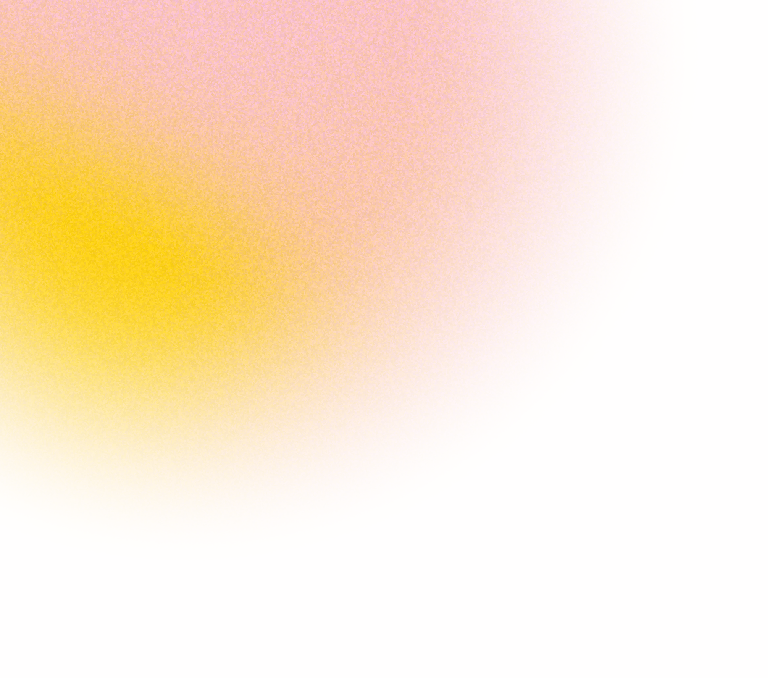
Reproduce this background procedurally as a Shadertoy shader.

```glsl
// Soft grainy glow of yellow, peach and pink fading into white from the upper left.

// Colours
const vec3 PAPER  = vec3(1.0, 0.998, 0.995);
const vec3 PINK   = vec3(0.978, 0.762, 0.772);
const vec3 PEACH  = vec3(0.982, 0.782, 0.655);
const vec3 YELLOW = vec3(0.988, 0.818, 0.070);

// Layout, in units of the canvas height
const vec2  GLOW_CENTER = vec2(0.280, 0.926);
const float GLOW_INNER  = 0.295;
const float GLOW_OUTER  = 0.765;
const vec2  PEACH_CENTER = vec2(0.590, 0.705);
const float PEACH_SPREAD = 0.160;
const float PEACH_AMOUNT = 0.55;
const vec2  SUN_CENTER = vec2(0.185, 0.606);
const vec2  SUN_AXIS   = vec2(0.877, -0.480);
const vec2  SUN_SPREAD_POS = vec2(0.221, 0.124); // along and across the axis
const vec2  SUN_SPREAD_NEG = vec2(0.339, 0.295);

// Grain
const float GRAIN_CELLS = 420.0;
const float GRAIN_HUE   = 0.13;
const float GRAIN_LIGHT = 0.025;

vec3 hash3(vec2 p) {
    vec3 q = fract(vec3(p.xyx) * vec3(0.1031, 0.1030, 0.0973));
    q += dot(q, q.yxz + 33.33);
    return fract((q.xxy + q.yzz) * q.zyx);
}

float gaussian(vec2 d) {
    return exp(-0.5 * dot(d, d));
}

// Cellular speckle: two random values in -1..1 from the nearest seed
vec2 speckle(vec2 p) {
    vec2 cell = floor(p);
    float nearest = 8.0;
    vec2 value = vec2(0.0);
    for (int y = -1; y <= 1; y++) {
        for (int x = -1; x <= 1; x++) {
            vec2 id = cell + vec2(x, y);
            vec3 h = hash3(id + 17.0);
            vec2 d = id + h.xy - p;
            float dist = dot(d, d);
            if (dist < nearest) {
                nearest = dist;
                value = vec2(h.z, hash3(id + 211.0).x) * 2.0 - 1.0;
            }
        }
    }
    return value;
}

// Yellow weight: a tilted bell with a different spread on each side
float sunWeight(vec2 p) {
    vec2 d = p - SUN_CENTER;
    vec2 local = vec2(dot(d, SUN_AXIS), dot(d, vec2(-SUN_AXIS.y, SUN_AXIS.x)));
    vec2 spread = mix(SUN_SPREAD_NEG, SUN_SPREAD_POS, step(0.0, local));
    return gaussian(local / spread);
}

void mainImage(out vec4 fragColor, in vec2 fragCoord) {
    vec2 p = fragCoord / iResolution.y;
    vec2 grain = speckle(p * GRAIN_CELLS);

    // Hue inside the glow
    float peach = PEACH_AMOUNT * gaussian((p - PEACH_CENTER) / PEACH_SPREAD);
    float sun = sunWeight(p) + GRAIN_HUE * grain.x;
    vec3 tint = mix(PINK, PEACH, peach);
    tint += (YELLOW - tint) * clamp(sun, -0.12, 1.0);
    tint += GRAIN_LIGHT * grain.y;

    // Round fade into the paper
    float coverage = 1.0 - smoothstep(GLOW_INNER, GLOW_OUTER, distance(p, GLOW_CENTER));
    vec3 color = mix(PAPER, tint, coverage);

    fragColor = vec4(clamp(color, 0.0, 1.0), 1.0);
}
```
